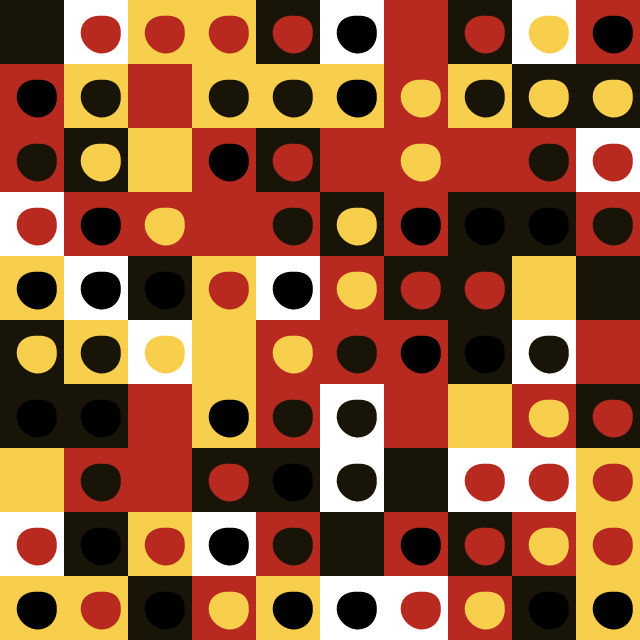
This pattern is drawn by a WebGL 2 fragment shader. Its source:

```glsl
#version 300 es
precision highp float;
precision highp int;

uniform vec2 u_resolution;
out vec4 fragColor;

const float CELLS = 10.0;   // repeats across and down
const int SAMPLES = 4;      // antialiasing samples per axis

const vec3 YELLOW = vec3(0.973, 0.812, 0.302);
const vec3 RED    = vec3(0.722, 0.165, 0.125);
const vec3 DARK   = vec3(0.094, 0.082, 0.031);
const vec3 WHITE  = vec3(1.0);
const vec3 BLACK  = vec3(0.0);

// Integer hash of a cell, one of four equally likely choices
int pickOfFour(ivec2 cell, uint seed) {
    uint h = uint(cell.x) * 1973u + uint(cell.y) * 9277u + seed * 26699u;
    h = (h ^ (h >> 15)) * 73471u;
    h = (h ^ (h >> 13)) * 51787u;
    h ^= h >> 16;
    return int((h >> 5) & 3u);
}

// The fourth colour is white for tiles and black for blobs
vec3 palette(int index, vec3 fourth) {
    if (index == 0) return YELLOW;
    if (index == 1) return RED;
    if (index == 2) return DARK;
    return fourth;
}

// Uneven pebble: each quadrant has its own radii and roundness
float pebble(vec2 p, vec2 center) {
    vec2 d = p - center;
    bool right = d.x > 0.0;
    bool upper = d.y > 0.0;
    vec2 radii = vec2(right ? 0.304 : 0.321, upper ? 0.278 : 0.312);
    float power = upper ? (right ? 2.5 : 2.3) : (right ? 2.1 : 1.85);
    vec2 q = pow(abs(d) / radii, vec2(power));
    return q.x + q.y - 1.0;
}

// Flat tile with a blob; equal colours leave the tile plain
vec3 tiles(vec2 uv) {
    vec2 grid = uv * CELLS;
    ivec2 cell = ivec2(floor(grid));
    vec3 ground = palette(pickOfFour(cell, 7u), WHITE);
    vec3 blob = palette(pickOfFour(cell, 31u), BLACK);
    return pebble(fract(grid), vec2(0.583, 0.477)) < 0.0 ? blob : ground;
}

void main() {
    // Average a regular grid of subpixel samples
    vec3 total = vec3(0.0);
    for (int j = 0; j < SAMPLES; j++) {
        for (int i = 0; i < SAMPLES; i++) {
            vec2 offset = (vec2(i, j) + 0.5) / float(SAMPLES) - 0.5;
            total += tiles((gl_FragCoord.xy + offset) / u_resolution);
        }
    }
    fragColor = vec4(total / float(SAMPLES * SAMPLES), 1.0);
}
```
